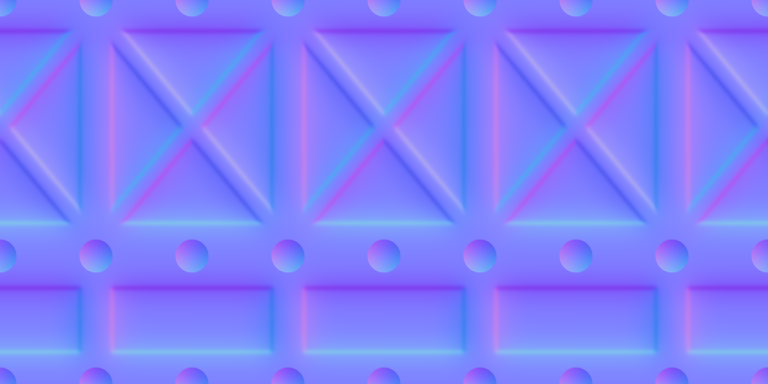
This texture map is drawn by a Shadertoy shader. Its source:

```glsl
#define COLUMNS 4.0
#define CELL_WIDTH 0.5
#define POST_HALF 0.0417
#define STRUT_HALF 0.0217
#define DIMPLE_RADIUS 0.043
#define DIMPLE_DEPTH 0.0095
#define CRISP_WIDTH 0.0035
#define CRISP_DEPTH 0.0042
#define BROAD_WIDTH 0.021
#define BROAD_DEPTH 0.022

// Panel layout: centre height and half height
const vec2 TALL_PANEL = vec2(0.669, 0.25);
const vec2 LOW_PANEL = vec2(0.1667, 0.0833);

float softStep(float x, float width) {
    return 0.5 + 0.5 * tanh(clamp(0.5 * x / width, -9.0, 9.0));
}

// Soft bar that is 1 within halfWidth of zero
float bar(float x, float halfWidth, float width) {
    return softStep(x + halfWidth, width) - softStep(x - halfWidth, width);
}

// Signed offset to the nearest multiple of period
float nearest(float x, float period) {
    return x - period * round(x / period);
}

// Sunken panels, the tall one crossed by two raised struts
float recess(vec2 p, float width) {
    float postX = nearest(p.x - 0.5 * CELL_WIDTH, CELL_WIDTH);
    vec2 q = vec2(nearest(p.x, CELL_WIDTH), p.y - TALL_PANEL.x);
    vec2 across = normalize(vec2(TALL_PANEL.y, 0.5 * CELL_WIDTH - POST_HALF));
    float rising = bar(dot(q, across * vec2(-1.0, 1.0)), STRUT_HALF, width);
    float falling = bar(dot(q, across), STRUT_HALF, width);
    float tall = bar(q.y, TALL_PANEL.y, width) * (1.0 - rising) * (1.0 - falling);
    float low = bar(p.y - LOW_PANEL.x, LOW_PANEL.y, width);
    return (1.0 - bar(postX, POST_HALF, width)) * (tall + low);
}

// Round bowls along the two solid beams
float dimples(vec2 p) {
    float edgeRow = nearest(p.y, 1.0);
    float beamRow = nearest(p.y - 1.0 / 3.0, 1.0);
    float y = min(abs(edgeRow), abs(beamRow));
    float r = length(vec2(nearest(p.x, 0.5 * CELL_WIDTH), y)) / DIMPLE_RADIUS;
    return max(1.0 - r * r, 0.0);
}

float height(vec2 p) {
    return -CRISP_DEPTH * recess(p, CRISP_WIDTH)
           - BROAD_DEPTH * recess(p, BROAD_WIDTH)
           - DIMPLE_DEPTH * dimples(p);
}

void mainImage(out vec4 fragColor, in vec2 fragCoord) {
    vec2 p = fragCoord / iResolution.xy * vec2(COLUMNS * CELL_WIDTH, 1.0);

    // Slope by central differences
    vec2 e = vec2(0.002, 0.0);
    vec2 slope = vec2(height(p + e.xy) - height(p - e.xy),
                      height(p + e.yx) - height(p - e.yx)) / (2.0 * e.x);

    // Encode the surface normal as colour
    vec3 normal = normalize(vec3(-slope, 1.0));
    fragColor = vec4(0.5 + 0.5 * normal, 1.0);
}
```
